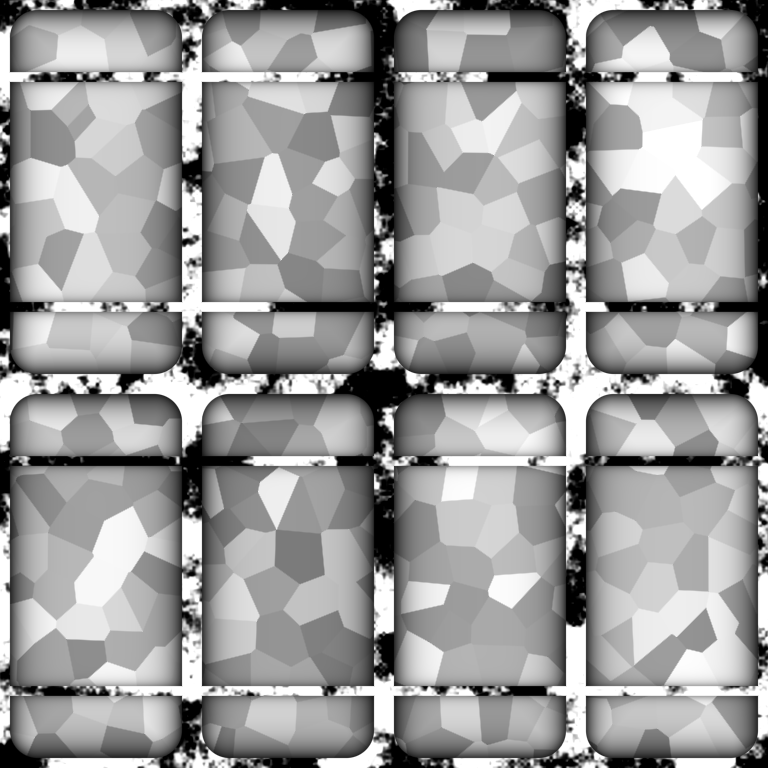
A three.js fragment shader for this texture:

```glsl
varying vec2 vUv;

const vec2 TILES = vec2(4.0, 2.0);
const float GAP = 0.0130;            // tile edge to its cell border
const float CORNER = 0.036;
const float BAND_OFFSET = 0.1003;    // band centre from the cell border
const float BAND_HALF = 0.0064;
const float SOFT = 0.0010;           // edge smoothing
const float SHARDS = 20.0;           // shards across the canvas
const float SHARD_DARK = 0.53;
const float SHARD_LIGHT = 0.99;
const float TILE_TONE = 0.12;        // brightness spread between tiles
const float RIM_SHADE = 0.20;
const float RIM_WIDTH = 0.0165;
const float BAND_SHADE = 0.62;
const float BAND_WIDTH = 0.0055;
const float GRIT_SCALE = 13.0;
const float GRIT_LOW = 0.44;
const float GRIT_HIGH = 0.58;

float hash(vec2 p) {
  vec3 q = fract(vec3(p.xyx) * 0.1031);
  q += dot(q, q.yzx + 33.33);
  return fract((q.x + q.y) * q.z);
}

vec2 hash2(vec2 p) {
  return vec2(hash(p), hash(p + vec2(71.7, 13.3)));
}

float noise(vec2 p) {
  vec2 i = floor(p);
  vec2 f = fract(p);
  f = f * f * (3.0 - 2.0 * f);
  return mix(mix(hash(i), hash(i + vec2(1.0, 0.0)), f.x),
             mix(hash(i + vec2(0.0, 1.0)), hash(i + 1.0), f.x), f.y);
}

// Speckled black and white filler
float grit(vec2 p) {
  float sum = 0.0;
  float total = 0.0;
  float weight = 1.0;
  p *= GRIT_SCALE;
  for (int i = 0; i < 5; i++) {
    sum += weight * noise(p);
    total += weight;
    weight *= 0.74;
    p = p * 2.07 + vec2(17.3, 41.9);
  }
  return smoothstep(GRIT_LOW, GRIT_HIGH, sum / total);
}

float shardTone(vec2 id) {
  return mix(SHARD_DARK, SHARD_LIGHT, hash(id + vec2(5.3, 91.1)));
}

// Flat Voronoi shards with smoothed borders
float shards(vec2 p, vec2 seed) {
  p *= SHARDS;
  vec2 base = floor(p);
  vec2 nearOffset = vec2(9.0);
  vec2 nextOffset = vec2(9.0);
  vec2 nearId = vec2(0.0);
  vec2 nextId = vec2(0.0);
  for (int y = -2; y <= 2; y++) {
    for (int x = -2; x <= 2; x++) {
      vec2 cell = base + vec2(float(x), float(y));
      vec2 id = cell + seed;
      vec2 offset = cell + hash2(id) - p;
      float d = dot(offset, offset);
      if (d < dot(nearOffset, nearOffset)) {
        nextOffset = nearOffset;
        nextId = nearId;
        nearOffset = offset;
        nearId = id;
      } else if (d < dot(nextOffset, nextOffset)) {
        nextOffset = offset;
        nextId = id;
      }
    }
  }
  float border = dot(0.5 * (nearOffset + nextOffset), normalize(nextOffset - nearOffset));
  float blend = 0.5 + 0.5 * smoothstep(0.0, SOFT * SHARDS, border);
  return mix(shardTone(nextId), shardTone(nearId), blend);
}

float roundedBox(vec2 p, vec2 halfSize, float radius) {
  vec2 q = abs(p) - halfSize + radius;
  return length(max(q, 0.0)) + min(max(q.x, q.y), 0.0) - radius;
}

void main() {
  // Tile layout
  vec2 tile = floor(vUv * TILES);
  vec2 halfCell = 0.5 / TILES;
  vec2 p = vUv - (tile + 0.5) / TILES;
  float rim = -roundedBox(p, halfCell - GAP, CORNER);
  float band = abs(abs(p.y) - (halfCell.y - BAND_OFFSET)) - BAND_HALF;

  // Shaded stone
  vec2 seed = tile * vec2(37.0, 53.0) + 100.0;
  float stone = shards(p, seed) + TILE_TONE * (hash(seed) - 0.5);
  stone *= mix(1.0, RIM_SHADE, exp(-max(rim, 0.0) / RIM_WIDTH));
  stone *= mix(1.0, BAND_SHADE, exp(-max(band, 0.0) / BAND_WIDTH));

  // Stone over filler
  float mask = smoothstep(-SOFT, SOFT, min(rim, band));
  gl_FragColor = vec4(vec3(mix(grit(vUv), stone, mask)), 1.0);
}
```
